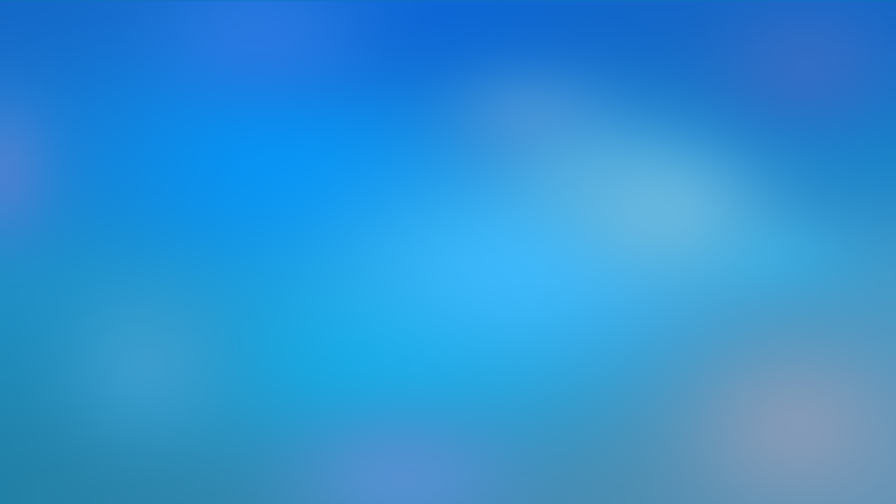
This background is drawn by a WebGL 1 fragment shader. Its source:

```glsl
precision highp float;

uniform vec2 u_resolution;

// Base wash: left and right colours at four heights
const vec3 TOP_LEFT = vec3(0.08, 0.41, 0.78);
const vec3 TOP_RIGHT = vec3(0.07, 0.40, 0.78);
const vec3 UPPER_LEFT = vec3(0.10, 0.49, 0.82);
const vec3 UPPER_RIGHT = vec3(0.09, 0.51, 0.79);
const vec3 LOWER_LEFT = vec3(0.11, 0.56, 0.77);
const vec3 LOWER_RIGHT = vec3(0.26, 0.60, 0.78);
const vec3 BOTTOM_LEFT = vec3(0.13, 0.50, 0.65);
const vec3 BOTTOM_RIGHT = vec3(0.37, 0.57, 0.71);

// Glow colours
const vec3 AZURE = vec3(0.01, 0.58, 0.97);
const vec3 ROYAL = vec3(0.04, 0.40, 0.84);
const vec3 SKY = vec3(0.24, 0.73, 1.00);
const vec3 CYAN = vec3(0.05, 0.67, 0.90);
const vec3 AQUA = vec3(0.20, 0.69, 0.91);
const vec3 MIST = vec3(0.43, 0.73, 0.87);
const vec3 HAZE = vec3(0.28, 0.57, 0.84);
const vec3 PERIWINKLE = vec3(0.18, 0.48, 0.89);
const vec3 INDIGO = vec3(0.22, 0.43, 0.77);
const vec3 LILAC = vec3(0.31, 0.51, 0.82);
const vec3 SEAFOAM = vec3(0.24, 0.62, 0.81);
const vec3 LAVENDER = vec3(0.34, 0.57, 0.83);
const vec3 WARM_GREY = vec3(0.53, 0.61, 0.72);

// Thin teal line along the upper border
const vec3 EDGE_COLOR = vec3(0.05, 0.45, 0.74);
const float EDGE_WIDTH = 0.005;
const float EDGE_STRENGTH = 0.6;

vec3 baseWash(vec2 uv) {
  float depth = 1.0 - uv.y;
  vec3 color = mix(TOP_LEFT, TOP_RIGHT, uv.x);
  color = mix(color, mix(UPPER_LEFT, UPPER_RIGHT, uv.x), smoothstep(0.0, 0.34, depth));
  color = mix(color, mix(LOWER_LEFT, LOWER_RIGHT, uv.x), smoothstep(0.25, 0.60, depth));
  return mix(color, mix(BOTTOM_LEFT, BOTTOM_RIGHT, uv.x), smoothstep(0.50, 1.0, depth));
}

// Blends in a soft elliptical spot with a Gaussian falloff
vec3 glow(vec3 color, vec2 uv, vec2 center, vec2 radius, vec3 tint, float strength) {
  vec2 d = (uv - center) / radius;
  return mix(color, tint, strength * exp(-dot(d, d)));
}

void main() {
  vec2 uv = gl_FragCoord.xy / u_resolution;
  vec3 color = baseWash(uv);

  // Broad blue lights
  color = glow(color, uv, vec2(0.32, 0.68), vec2(0.20, 0.25), AZURE, 0.92);
  color = glow(color, uv, vec2(0.47, 0.98), vec2(0.17, 0.17), ROYAL, 0.85);
  color = glow(color, uv, vec2(0.43, 0.29), vec2(0.22, 0.20), CYAN, 0.88);
  color = glow(color, uv, vec2(0.58, 0.47), vec2(0.21, 0.21), SKY, 0.90);

  // Pale cloud right of the centre
  color = glow(color, uv, vec2(0.85, 0.49), vec2(0.10, 0.08), AQUA, 0.60);
  color = glow(color, uv, vec2(0.59, 0.77), vec2(0.09, 0.10), HAZE, 0.75);
  color = glow(color, uv, vec2(0.65, 0.66), vec2(0.10, 0.11), MIST, 0.40);
  color = glow(color, uv, vec2(0.74, 0.58), vec2(0.11, 0.14), MIST, 0.85);

  // Violet and grey tints near the borders
  color = glow(color, uv, vec2(0.29, 0.93), vec2(0.12, 0.13), PERIWINKLE, 0.80);
  color = glow(color, uv, vec2(0.90, 0.87), vec2(0.10, 0.13), INDIGO, 0.80);
  color = glow(color, uv, vec2(0.00, 0.66), vec2(0.06, 0.14), LILAC, 0.85);
  color = glow(color, uv, vec2(0.165, 0.28), vec2(0.09, 0.15), SEAFOAM, 0.85);
  color = glow(color, uv, vec2(0.45, 0.05), vec2(0.12, 0.13), LAVENDER, 0.90);
  color = glow(color, uv, vec2(0.89, 0.15), vec2(0.12, 0.17), WARM_GREY, 0.90);

  float edge = smoothstep(1.0 - EDGE_WIDTH, 1.0, uv.y);
  color = mix(color, EDGE_COLOR, EDGE_STRENGTH * edge);
  gl_FragColor = vec4(color, 1.0);
}
```
